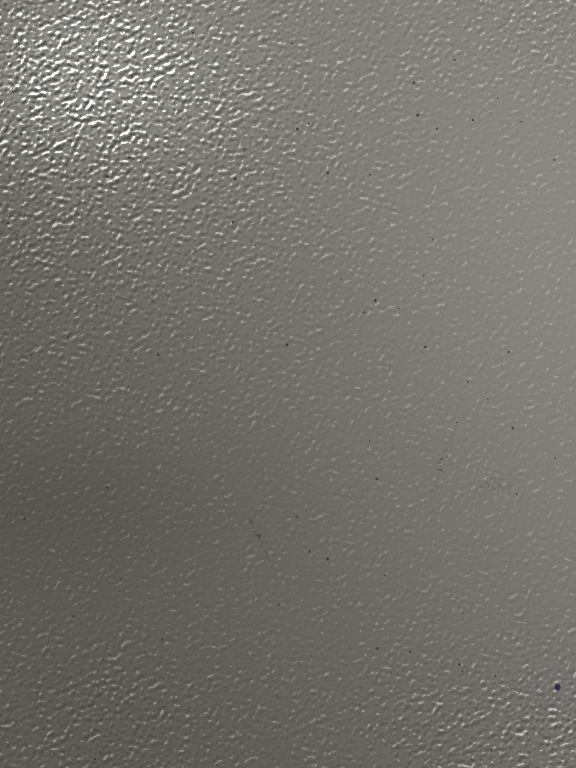
Write a WebGL 1 fragment shader that draws this texture.

```glsl
precision highp float;
// Grey painted metal with a fine orange-peel surface under soft lamp light.
// A noise height field is lit from one side; glare pools turn its slopes into
// glints. Faint scuffs and scattered dark specks lie on top.

uniform vec2 u_resolution;

const vec3 WARM_TINT = vec3(0.006, 0.0, -0.019);
const vec3 SPECK_COLOR = vec3(0.18, 0.18, 0.19);
const vec3 INK_COLOR = vec3(0.17, 0.15, 0.30);

float hash(vec2 p) {
  vec3 q = fract(vec3(p.xyx) * 0.1031);
  q += dot(q, q.yzx + 33.33);
  return fract((q.x + q.y) * q.z);
}

vec2 hash2(vec2 p) {
  return vec2(hash(p), hash(p + 57.3));
}

float slopeAt(vec2 cell, vec2 corner, vec2 f) {
  return dot(hash2(cell + corner) * 2.0 - 1.0, f - corner);
}

float gradientNoise(vec2 p) {
  vec2 i = floor(p);
  vec2 f = fract(p);
  vec2 u = f * f * f * (f * (f * 6.0 - 15.0) + 10.0);
  float low = mix(slopeAt(i, vec2(0.0), f), slopeAt(i, vec2(1.0, 0.0), f), u.x);
  float high = mix(slopeAt(i, vec2(0.0, 1.0), f), slopeAt(i, vec2(1.0), f), u.x);
  return mix(low, high, u.y);
}

vec2 rotate(vec2 p, float angle) {
  float c = cos(angle);
  float s = sin(angle);
  return vec2(c * p.x + s * p.y, c * p.y - s * p.x);
}

// Bumps slightly stretched along a slanted axis
float surfaceHeight(vec2 p) {
  vec2 q = rotate(p, 0.42) * vec2(98.0, 125.0) + 100.0;
  return gradientNoise(q) + 0.4 * gradientNoise(q * 1.7 + 31.0);
}

float pool(vec2 p, vec2 center, vec2 radius) {
  vec2 d = (p - center) / radius;
  return exp(-dot(d, d));
}

// Dark dots, at most one per grid cell
float specks(vec2 p, float cells, float chance, float radius) {
  vec2 g = p * cells;
  vec2 id = floor(g);
  vec2 center = 0.25 + 0.5 * hash2(id + 11.0);
  vec2 d = (fract(g) - center) / cells;
  float size = radius * mix(0.5, 1.2, hash(id + 23.0));
  float present = step(hash(id + 71.0), chance);
  return present * (1.0 - smoothstep(size * 0.4, size * 1.6, length(d)));
}

// Broken rubbed streak along a line
float scuff(vec2 p, vec2 center, float angle, vec2 size) {
  float along = pool(rotate(p - center, angle), vec2(0.0), size);
  float broken = smoothstep(0.02, 0.3, gradientNoise(p * 150.0 + 40.0));
  return along * broken;
}

void main() {
  vec2 p = gl_FragCoord.xy / u_resolution.x;
  float top = u_resolution.y / u_resolution.x;
  vec2 uv = gl_FragCoord.xy / u_resolution;

  // Broad shading from the dark lower left to the light upper right
  float light = 0.355 + 0.145 * smoothstep(0.1, 1.15, 0.68 * uv.x + 0.55 * uv.y);
  light += 0.035 * pool(uv, vec2(1.0, 0.7), vec2(0.4, 0.35));
  light -= 0.025 * pool(uv, vec2(0.1, 0.34), vec2(0.35, 0.09));

  // Lamp reflections
  float core = pool(p, vec2(0.13, top - 0.12), vec2(0.24, 0.16));
  float halo = pool(p, vec2(0.16, top - 0.19), vec2(0.40, 0.38));
  float corners = 0.40 * pool(p, vec2(0.93, 0.02), vec2(0.28, 0.17))
    + 0.25 * pool(p, vec2(0.95, top), vec2(0.22, 0.14))
    + 0.20 * pool(p, vec2(0.18, 0.07), vec2(0.28, 0.15));
  float glare = clamp(0.5 * core + 0.5 * halo + corners, 0.0, 1.0);

  // Side-lit relief and its glints
  float relief = surfaceHeight(p) - surfaceHeight(p + vec2(-0.002, 0.0048));
  float threshold = mix(0.27, 0.06, glare);
  float glint = smoothstep(threshold, threshold + 0.5, relief);
  float pit = smoothstep(0.0, 0.55, -relief);
  light += 0.11 * core + 0.035 * halo + relief * mix(0.018, 0.11, glare);
  light += glint * mix(0.085, 0.62, glare) - pit * 0.17 * glare;
  light += 0.02 * gradientNoise(p * 240.0);

  // Marks on the paint
  vec3 color = vec3(light) + WARM_TINT;
  float marks = scuff(p, vec2(0.45, top - 0.93), 0.38, vec2(0.007, 0.045))
    + scuff(p, vec2(0.765, top - 0.81), -0.3, vec2(0.006, 0.04))
    + 0.5 * scuff(p, vec2(0.86, top - 0.84), 0.3, vec2(0.04, 0.012));
  color = mix(color, SPECK_COLOR, 0.5 * clamp(marks, 0.0, 1.0));
  float dots = max(specks(p, 13.0, 0.12, 0.0021), specks(p + 3.7, 19.0, 0.08, 0.0016));
  color = mix(color, SPECK_COLOR, 0.8 * dots);
  float ink = length((p - vec2(0.968, top - 1.193)) * vec2(1.0, 0.85));
  color = mix(color, INK_COLOR, 0.9 * (1.0 - smoothstep(0.003, 0.007, ink)));

  gl_FragColor = vec4(clamp(color, 0.0, 1.0), 1.0);
}
```
